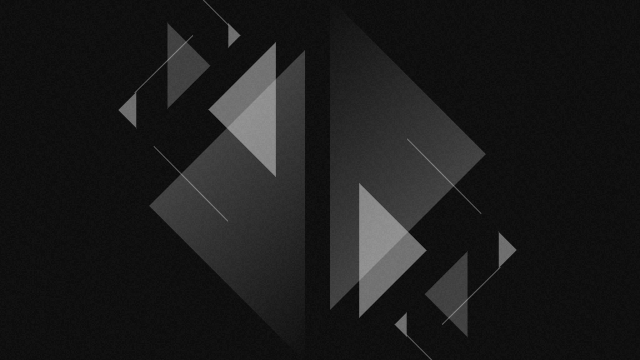
Write a WebGL 1 fragment shader that draws this background.

```glsl
precision highp float;
// Translucent grey triangles and hairlines on a near-black, grainy backdrop.
// The composition has half-turn symmetry, so one half is drawn in folded
// coordinates and each layer is white blended in by its own opacity.

uniform vec2 u_resolution;

#define BACKDROP 0.06
#define CENTER_X -0.0069
#define LARGE_ALPHA 0.215
#define BRIGHT_ALPHA 0.415
#define MEDIUM_ALPHA 0.21
#define SMALL_ALPHA 0.40
#define LINE_ALPHA 0.42
#define LINE_WIDTH 0.0023
#define GRAIN_CELLS 288.0
#define GRAIN_AMOUNT 0.026

float hash(vec2 cell) {
  return fract(sin(dot(cell, vec2(12.9898, 78.233))) * 43758.5453);
}

// Opacity of a shape from its signed distance, softened over one pixel.
float coverage(float dist) {
  return clamp(0.5 - dist * u_resolution.y, 0.0, 1.0);
}

// Right isosceles triangle: upright edge centred at "base", with its tip
// "depth" away horizontally (a negative depth points left).
float triangle(vec2 p, vec2 base, float depth) {
  vec2 local = p - base;
  float along = local.x * sign(depth);
  float slope = (along + abs(local.y) - abs(depth)) * 0.7071;
  return coverage(max(-along, slope));
}

// Thin segment; its coverage scales with width when below one pixel.
float hairline(vec2 p, vec2 a, vec2 b) {
  vec2 ab = b - a;
  float t = clamp(dot(p - a, ab) / dot(ab, ab), 0.0, 1.0);
  float dist = length(p - a - ab * t);
  float pixel = 1.0 / u_resolution.y;
  float width = max(LINE_WIDTH, pixel);
  return coverage(dist - 0.5 * width) * min(1.0, LINE_WIDTH / pixel);
}

float addWhite(float shade, float alpha) {
  return mix(shade, 1.0, alpha);
}

void main() {
  vec2 p = (gl_FragCoord.xy - 0.5 * u_resolution) / u_resolution.y;
  p.x -= CENTER_X;

  // Half-turn fold onto the right side.
  vec2 q = p.x < 0.0 ? -p : p;
  float shade = BACKDROP;

  // Large triangle, fading out diagonally towards its top corner.
  vec2 largeBase = vec2(0.0347, 0.0718);
  float largeDepth = 0.4329;
  vec2 fromTop = q - largeBase - vec2(0.0, largeDepth);
  float fade = clamp((fromTop.x - fromTop.y) / (2.0 * largeDepth), 0.0, 1.0);
  shade = addWhite(shade, LARGE_ALPHA * fade * triangle(q, largeBase, largeDepth));

  // Bright, medium and small triangles.
  shade = addWhite(shade, BRIGHT_ALPHA * triangle(q, vec2(0.1157, -0.1956), 0.1875));
  shade = addWhite(shade, MEDIUM_ALPHA * triangle(q, vec2(0.4167, -0.3171), -0.1192));
  shade = addWhite(shade, SMALL_ALPHA * triangle(q, vec2(0.5035, -0.1944), 0.0497));
  shade = addWhite(shade, SMALL_ALPHA * triangle(q, vec2(0.2477, -0.4016), -0.0336));

  // Diagonal hairlines.
  float lines = hairline(q, vec2(0.25, 0.1134), vec2(0.4537, -0.0926));
  lines = max(lines, hairline(q, vec2(0.5069, -0.2431), vec2(0.3472, -0.4005)));
  lines = max(lines, hairline(q, vec2(0.2477, -0.4306), vec2(0.34, -0.5229)));
  shade = addWhite(shade, LINE_ALPHA * lines);

  // Film grain on a grid fixed to the canvas.
  vec2 cell = floor(gl_FragCoord.xy / u_resolution.y * GRAIN_CELLS);
  shade += (hash(cell) - 0.5) * GRAIN_AMOUNT;

  gl_FragColor = vec4(vec3(shade), 1.0);
}
```
